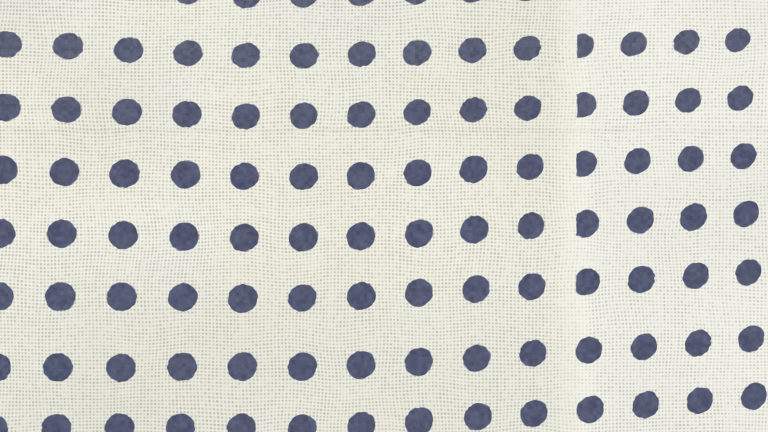
Write a Shadertoy shader that draws this pattern.

```glsl
#define THREADS 122.0
#define EDGE 0.0022
#define JITTER 0.003
#define FOLD_X 1.337
#define CREASE_Y 0.302
#define CLOTH vec3(0.945, 0.943, 0.905)
#define GAP vec3(0.785, 0.780, 0.740)
#define INK vec3(0.265, 0.285, 0.380)
#define INK_LIGHT vec3(0.360, 0.380, 0.490)
#define INK_WORN vec3(0.410, 0.430, 0.490)

float hash(vec2 p) {
    vec3 q = fract(vec3(p.xyx) * 0.1031);
    q += dot(q, q.yzx + 33.33);
    return fract((q.x + q.y) * q.z);
}

float noise(vec2 p) {
    vec2 i = floor(p), f = fract(p);
    f = f * f * (3.0 - 2.0 * f);
    vec2 e = vec2(0.0, 1.0);
    return mix(mix(hash(i), hash(i + e.yx), f.x),
               mix(hash(i + e.xy), hash(i + e.yy), f.x), f.y);
}

// Dot centre on the draped cloth: k counts columns from the middle, r rows from the top.
vec2 dotCentre(float k, float r) {
    float x = 0.836 + k * (0.1324 + 0.00088 * (r - 2.5)) - 0.00093 * k * k;
    float y = 0.1403 * r - 0.0116 + 0.0197 * smoothstep(5.0, 6.0, r);
    y -= (0.0042 + 0.00076 * r) * max(k + 0.5, 0.0);
    y -= max(0.0083 - 0.0014 * r, 0.0) * max(-2.0 - k, 0.0);
    vec2 shake = vec2(hash(vec2(k + 20.0, r + 3.0)), hash(vec2(k + 51.0, r + 9.0)));
    return vec2(x, y) + (shake - 0.5) * JITTER;
}

// Approximate signed distance to one slightly squashed, leaning dot.
float dotDistance(vec2 p, float k, float r) {
    vec2 radius = vec2(0.0327 - 0.0004 * k,
                       0.0290 - 0.0002 * k + 0.0030 * smoothstep(1.0, 4.0, r));
    radius *= 0.98 + 0.04 * hash(vec2(k + 7.0, r + 31.0));
    vec2 q = p - dotCentre(k, r);
    q.y += q.x * (0.08 + 0.012 * k);
    float d = (length(q / radius) - 1.0) * radius.y;
    // The fold swallows the left side of one column.
    if (k == 4.0) d = max(d, FOLD_X - 0.0008 * r - p.x);
    return d;
}

float dots(vec2 p) {
    vec2 nearest = round(vec2((p.x - 0.836) / 0.133, (p.y + 0.012) / 0.1403));
    float d = 1.0;
    for (float j = -1.0; j <= 1.0; j++)
        for (float i = -1.0; i <= 1.0; i++)
            d = min(d, dotDistance(p, nearest.x + i, nearest.y + j));
    return d;
}

void mainImage(out vec4 fragColor, in vec2 fragCoord) {
    vec2 p = fragCoord / iResolution.y;
    p.y = 1.0 - p.y;
    float pixel = 1.0 / iResolution.y;

    // Plain weave with uneven threads
    vec2 warp = vec2(noise(p * 9.0), noise(p * 9.0 + 40.0)) - 0.5;
    vec2 thread = p * THREADS + warp * 1.6;
    vec2 cell = floor(thread);
    vec2 gap = 0.5 - 0.5 * cos(6.2832 * thread);
    float slub = 0.5 * (noise(vec2(cell.x * 0.7, thread.y * 0.08))
                      + noise(vec2(thread.x * 0.08, cell.y * 0.7 + 90.0)));
    float grain = hash(cell);
    float holes = gap.x * gap.y * (0.45 + 0.9 * slub) + 0.16 * max(gap.x, gap.y);
    holes *= 0.6 + 0.7 * grain;

    // Folds and soft light
    float fold = exp(-pow((p.x - FOLD_X + 0.01) / 0.035, 2.0));
    float crease = exp(-pow((p.y - CREASE_Y) / 0.006, 2.0));
    float rightPanel = smoothstep(FOLD_X - 0.01, FOLD_X + 0.02, p.x);
    holes *= 1.0 - 0.45 * fold - 0.2 * rightPanel;
    float light = 0.985 + 0.03 * noise(p * 4.0) + 0.015 * fold + 0.012 * rightPanel
                - 0.022 * crease - 0.025 * smoothstep(0.5, 1.1, p.y) * (1.0 - rightPanel);
    vec3 colour = mix(CLOTH, GAP, clamp(holes, 0.0, 1.0)) * light;
    colour.b -= 0.018 * noise(p * 5.0 + 13.0) * (1.0 - rightPanel);

    // Printed ink, caught unevenly by the threads
    float d = dots(p) + (noise(thread) - 0.5) * 0.003;
    float softness = max(EDGE, pixel * 0.8);
    float cover = 1.0 - smoothstep(-softness, softness, d);
    vec3 ink = mix(INK, INK_LIGHT, 0.75 * noise(thread * 0.8 + 5.0) + 0.3 * grain);
    float wear = 0.55 * (1.0 - smoothstep(0.0, 0.45, p.y)) + 0.35 * noise(p * 30.0);
    ink = mix(ink, INK_WORN, wear * (0.3 + 0.6 * grain));
    fragColor = vec4(mix(colour, ink, cover * 0.985), 1.0);
}
```
